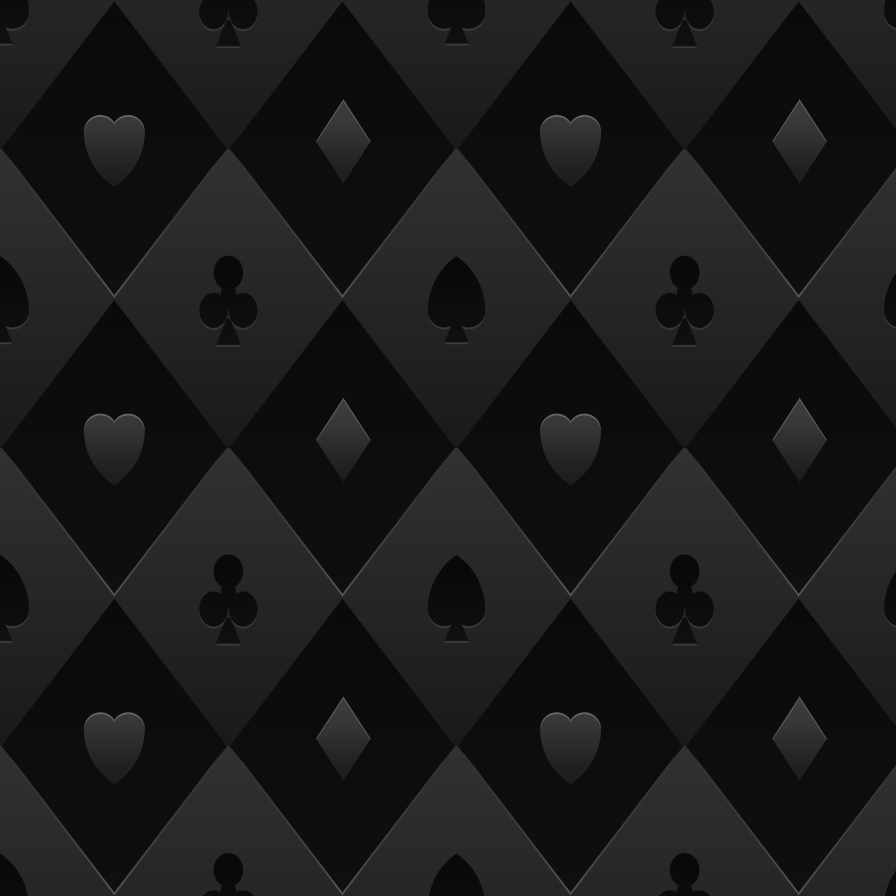
Give the GLSL for this pattern, as a Shadertoy shader.

```glsl
// Dark harlequin lattice of card suits: black lozenges carry raised hearts and
// diamonds, charcoal lozenges carry sunken clubs and spades. Two interleaved grids
// are shaded with vertical gradients, distance functions and offset-mask bevels.

const vec2 CELL = vec2(0.2546, 1.0 / 3.0);   // lozenge width and height
const vec2 ORIGIN = vec2(0.1276, 0.8338);    // centre of one black lozenge
const float SUIT_SCALE = 100.0;              // suit units per canvas height
const float BEVEL = 0.22;                    // bevel offset in suit units

float cover(float d, float aa) {
    return 1.0 - smoothstep(-aa, aa, d);
}

float lozenge(vec2 p, vec2 halfSize) {
    return (dot(abs(p), 1.0 / halfSize) - 1.0) / length(1.0 / halfSize);
}

float ellipse(vec2 p, vec2 radii) {
    return (length(p / radii) - 1.0) * min(radii.x, radii.y);
}

// Round lobes above y = 0, tangent arcs narrowing to a point at y = -drop.
float heart(vec2 p, float halfWidth, float lobe, float drop) {
    p.x = abs(p.x);
    float arc = (halfWidth * halfWidth + drop * drop) / (2.0 * halfWidth);
    float r = p.y > 0.0 ? lobe : arc;
    return length(p - vec2(halfWidth - r, 0.0)) - r;
}

// Flared foot hanging down from y = 0.
float stem(vec2 p, float height, float halfBase) {
    float t = clamp(-p.y / height, 0.0, 1.0);
    float side = (abs(p.x) - mix(0.2, halfBase, t)) * 0.9;
    return max(side, abs(p.y + 0.5 * height) - 0.5 * height);
}

float club(vec2 p) {
    float top = ellipse(p - vec2(0.0, 2.85), vec2(1.65, 1.9));
    float sides = ellipse(vec2(abs(p.x) - 1.65, p.y + 1.35), vec2(1.6, 1.95));
    float middle = ellipse(p - vec2(0.0, 0.2), vec2(0.9, 1.5));
    float foot = stem(p - vec2(0.0, -2.3), 2.9, 1.4);
    return min(min(top, sides), min(middle, foot));
}

float spade(vec2 p) {
    float leaf = heart(vec2(p.x, -p.y - 1.4), 3.2, 1.85, 6.1);
    return min(leaf, stem(p - vec2(0.0, -2.2), 2.7, 1.35));
}

float raisedSuit(vec2 p, float odd) {
    return odd < 0.5 ? heart(p - vec2(0.0, 1.95), 3.4, 1.85, 6.15)
                     : lozenge(p - vec2(0.1, 0.85), vec2(3.06, 4.7));
}

float sunkenSuit(vec2 p, float odd) {
    return odd < 0.5 ? spade(p) : club(p);
}

// Offset from the nearest cell centre in xy, column parity in z.
vec3 gridCell(vec2 p, vec2 origin) {
    vec2 u = (p - origin) / CELL;
    vec2 id = floor(u + 0.5);
    return vec3((u - id) * CELL, mod(id.x, 2.0));
}

vec3 lattice(vec2 black, vec2 charcoal, float px) {
    float d = lozenge(black, 0.5 * CELL);
    float tBlack = clamp(black.y / CELL.y + 0.5, 0.0, 1.0);
    float tCharcoal = clamp(charcoal.y / CELL.y + 0.5, 0.0, 1.0);
    vec3 blackTone = mix(vec3(0.054, 0.061, 0.056), vec3(0.039), tBlack);
    vec3 charcoalTone = mix(vec3(0.102, 0.100, 0.096), vec3(0.196, 0.194, 0.190), tCharcoal);
    vec3 col = mix(charcoalTone, blackTone, cover(d + 0.0012, px));

    // Lit lower rim, brightest towards the bottom tip
    float depth = clamp(-2.0 * black.y / CELL.y, 0.0, 1.0);
    float rim = cover(abs(d + 0.0012) - 0.0010, px) * smoothstep(0.0, 0.15, depth);
    return mix(col, vec3(mix(0.22, 0.40, depth * depth)), rim * 0.8);
}

vec3 addRaised(vec3 col, vec2 p, float odd, float aa) {
    float body = cover(raisedSuit(p, odd), aa);
    float inner = cover(raisedSuit(p + vec2(0.0, BEVEL), odd), aa);
    float t = smoothstep(-4.3, 5.0, p.y);
    vec3 fill = mix(vec3(0.115, 0.114, 0.112), vec3(0.235, 0.234, 0.230), t);
    fill += 0.17 * clamp(body - inner, 0.0, 1.0) * smoothstep(-2.0, 2.0, p.y);
    return mix(col, fill, body);
}

vec3 addSunken(vec3 col, vec2 p, float odd, float aa) {
    float body = cover(sunkenSuit(p, odd), aa);
    float lip = cover(sunkenSuit(p + vec2(0.0, BEVEL), odd), aa);
    col += 0.09 * clamp(lip - body, 0.0, 1.0) * smoothstep(1.0, -3.0, p.y);
    vec3 fill = mix(vec3(0.056, 0.058, 0.056), vec3(0.036), smoothstep(-5.0, 4.0, p.y));
    return mix(col, fill, body);
}

void mainImage(out vec4 fragColor, in vec2 fragCoord) {
    vec2 p = fragCoord / iResolution.y;
    float px = 0.7 / iResolution.y;
    float aa = px * SUIT_SCALE;
    vec3 black = gridCell(p, ORIGIN);
    vec3 charcoal = gridCell(p, ORIGIN - 0.5 * CELL);

    vec3 col = lattice(black.xy, charcoal.xy, px);
    col = addRaised(col, black.xy * SUIT_SCALE, black.z, aa);
    col = addSunken(col, charcoal.xy * SUIT_SCALE, charcoal.z, aa);
    fragColor = vec4(col, 1.0);
}
```
